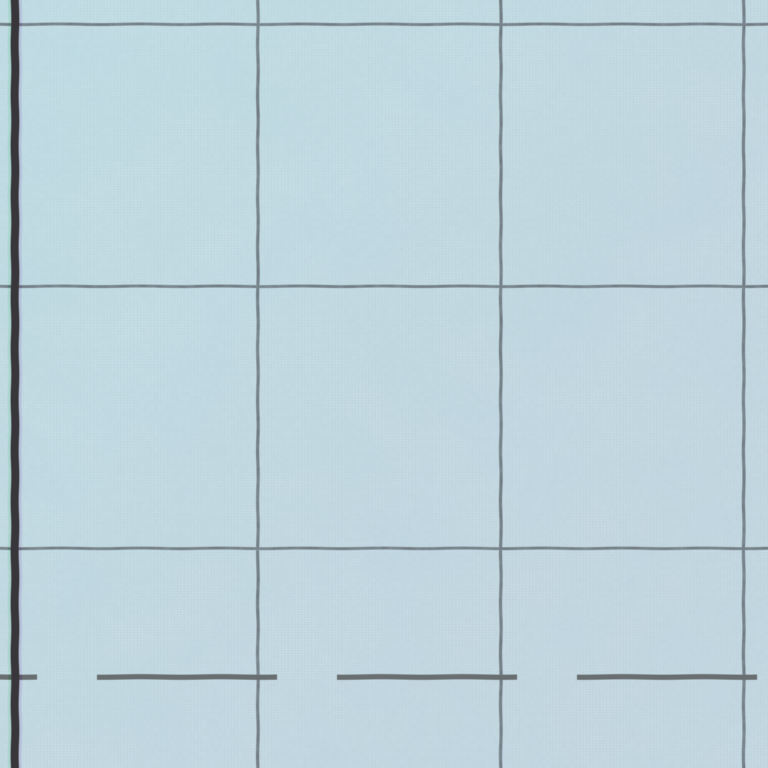
Write a three.js fragment shader that draws this pattern.

```glsl
// Pale blue woven sheet with a thin dark grid, one heavy upright rule and a dashed rule.
varying vec2 vUv;

#define PAPER vec3(0.757, 0.850, 0.882)
#define THIN_INK vec3(0.43, 0.47, 0.50)
#define DASH_INK vec3(0.41, 0.43, 0.44)
#define HEAVY_INK vec3(0.22, 0.21, 0.23)
#define CELL vec2(0.3163, 0.3412)
#define GRID_ORIGIN vec2(0.0195, 0.2860)
#define THIN_WIDTH 0.0042
#define HEAVY_WIDTH 0.0105
#define DASH_SIZE vec2(0.2345, 0.0068)
#define DASH_CENTER vec2(0.2435, 0.1185)
#define DASH_PERIOD 0.3125
#define SOFTNESS 0.0013

float hash(vec2 p) {
  p = fract(p * vec2(0.1031, 0.1137));
  p += dot(p, p.yx + 33.33);
  return fract((p.x + p.y) * p.x * 43.7);
}

// Signed distance along one axis to the nearest repeat of the origin.
float repeatOffset(float x, float period) {
  return (fract(x / period + 0.5) - 0.5) * period;
}

// Coverage of a soft band of the given width around zero.
float band(float d, float width) {
  return 1.0 - smoothstep(-SOFTNESS, SOFTNESS, abs(d) - 0.5 * width);
}

// Slow mottling from layered sines, about -1 to 1.
float mottle(vec2 p) {
  float sum = 0.0;
  float gain = 0.5;
  for (int i = 0; i < 4; i++) {
    sum += gain * sin(p.x + 1.7 * sin(p.y * 0.8)) * sin(p.y + 1.3 * sin(p.x * 0.7));
    p = mat2(1.5, 1.1, -1.1, 1.5) * p + 2.3;
    gain *= 0.6;
  }
  return sum;
}

// Sheet tone: gentle tint drift, fine diagonal weave and faint blocky grain.
vec3 paper(vec2 uv) {
  float patches = mottle(uv * 17.0);
  float weave = sin((uv.x + uv.y * 1.3) * 720.0) * sin((uv.x - uv.y * 1.3) * 720.0);
  float grain = hash(floor(uv * 190.0)) - 0.5;
  vec3 tone = PAPER + mix(vec3(-0.004, 0.008, 0.006), vec3(0.004, -0.010, -0.004),
                          smoothstep(0.0, 1.6, uv.x + 1.0 - uv.y));
  tone += vec3(0.008, 0.004, 0.003) * patches;
  return tone + weave * (0.009 + 0.006 * patches) + grain * 0.008;
}

void main() {
  vec2 uv = vUv;
  vec3 color = paper(uv);

  // Thin grid with a slight wobble and uneven ink.
  vec2 wobble = 0.0004 * sin(uv.yx * vec2(95.0, 60.0));
  vec2 cellPos = uv - GRID_ORIGIN + wobble;
  float wear = 0.88 + 0.12 * mottle(uv * 150.0);
  float upright = band(repeatOffset(cellPos.x, CELL.x), THIN_WIDTH);
  float level = band(repeatOffset(cellPos.y, CELL.y), THIN_WIDTH * 0.9);
  color = mix(color, THIN_INK, max(upright, level) * wear);

  // Dashed rule.
  vec2 dashPos = uv - DASH_CENTER;
  float dash = band(repeatOffset(dashPos.x, DASH_PERIOD), DASH_SIZE.x)
             * band(dashPos.y + wobble.y, DASH_SIZE.y);
  color = mix(color, DASH_INK, dash * (0.94 + 0.06 * wear));

  // Heavy rule with faint green and violet fringes.
  float heavyPos = cellPos.x;
  color -= vec3(0.09, 0.02, 0.08) * band(heavyPos + 0.007, 0.004);
  color -= vec3(0.04, 0.09, 0.03) * band(heavyPos - 0.007, 0.004);
  color = mix(color, HEAVY_INK, band(heavyPos, HEAVY_WIDTH));

  gl_FragColor = vec4(color, 1.0);
}
```
